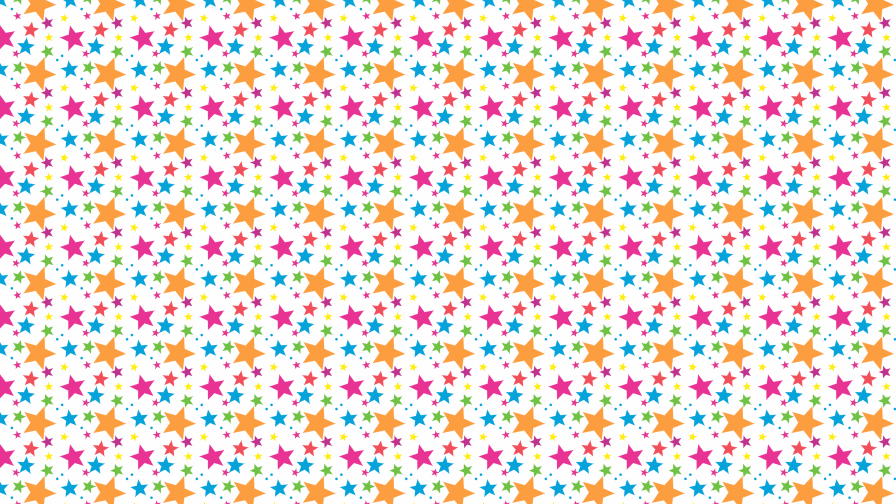
This pattern is drawn by a Shadertoy shader. Its source:

```glsl
// Confetti of tilted five-pointed stars and tiny dots on white, on a square grid.
// Each shape is a distance function, wrapped to its nearest copy in the tile,
// then blended over the ground with an edge one pixel wide.

const float TILES_DOWN = 7.22;
const vec2 TILE_ORIGIN = vec2(0.55, 0.16);
const float SECTOR = 1.2566371;   // one fifth of a turn
const float INNER_RATIO = 0.45;   // notch radius over tip radius
const float DOT_RADIUS = 0.018;

const vec3 GROUND = vec3(0.995);
const vec3 BLUE = vec3(0.02, 0.64, 0.85);

// Centre x, centre y, radius, tilt; all in tile units and radians
const vec4 STARS[12] = vec4[12](
    vec4( 0.00,  0.00, 0.255, -0.35),
    vec4( 0.50, -0.49, 0.190,  0.25),
    vec4(-0.11, -0.37, 0.120, -0.15),
    vec4( 0.13, -0.27, 0.092,  0.30),
    vec4( 0.45,  0.06, 0.132,  0.15),
    vec4(-0.18, -0.61, 0.132, -0.10),
    vec4(-0.28,  0.09, 0.100, -0.30),
    vec4( 0.13, -0.68, 0.100,  0.35),
    vec4( 0.15, -0.48, 0.062,  0.10),
    vec4( 0.37, -0.20, 0.062, -0.20),
    vec4(-0.30, -0.17, 0.058,  0.20),
    vec4(-0.32, -0.71, 0.058, -0.25));

// Orange, magenta, red, purple, blue, green, yellow, pink
const vec3 INKS[8] = vec3[8](
    vec3(0.99, 0.62, 0.25), vec3(0.91, 0.20, 0.58),
    vec3(0.95, 0.31, 0.36), vec3(0.75, 0.20, 0.56),
    BLUE,                   vec3(0.44, 0.76, 0.27),
    vec3(1.00, 0.93, 0.05), vec3(0.88, 0.22, 0.56));

const vec2 DOTS[3] = vec2[3](
    vec2(0.34, -0.74), vec2(-0.38, -0.07), vec2(0.27, 0.20));

// Offset from the nearest repeat of a centre
vec2 wrapOffset(vec2 p, vec2 centre) {
    vec2 d = p - centre;
    return d - floor(d + 0.5);
}

// Signed distance to a star, folded into half of one point
float starDistance(vec2 p, float radius, float tilt) {
    float angle = atan(p.x, p.y) + tilt;
    angle = abs(mod(angle + 0.5 * SECTOR, SECTOR) - 0.5 * SECTOR);
    vec2 q = length(p) * vec2(cos(angle), sin(angle));

    vec2 tip = vec2(radius, 0.0);
    vec2 notch = radius * INNER_RATIO * vec2(cos(0.5 * SECTOR), sin(0.5 * SECTOR));
    vec2 edge = notch - tip;
    vec2 fromTip = q - tip;
    float along = clamp(dot(fromTip, edge) / dot(edge, edge), 0.0, 1.0);
    float side = sign(fromTip.x * edge.y - fromTip.y * edge.x);
    return side * length(fromTip - along * edge);
}

// Blends ink over a base inside a signed distance
vec3 paint(vec3 base, vec3 ink, float dist, float pixel) {
    return mix(base, ink, 1.0 - smoothstep(-0.7 * pixel, 0.7 * pixel, dist));
}

void mainImage(out vec4 fragColor, in vec2 fragCoord) {
    float pixel = TILES_DOWN / iResolution.y;
    vec2 p = fragCoord * pixel - TILE_ORIGIN;
    vec3 color = GROUND;

    // Dots
    for (int i = 0; i < 3; i++) {
        float dist = length(wrapOffset(p, DOTS[i])) - DOT_RADIUS;
        color = paint(color, BLUE, dist, pixel);
    }

    // Stars: the first four have their own ink, the rest share one in pairs
    for (int i = 0; i < 12; i++) {
        vec4 star = STARS[i];
        int ink = i < 4 ? i : 4 + (i - 4) / 2;
        float dist = starDistance(wrapOffset(p, star.xy), star.z, star.w);
        color = paint(color, INKS[ink], dist, pixel);
    }

    fragColor = vec4(color, 1.0);
}
```
